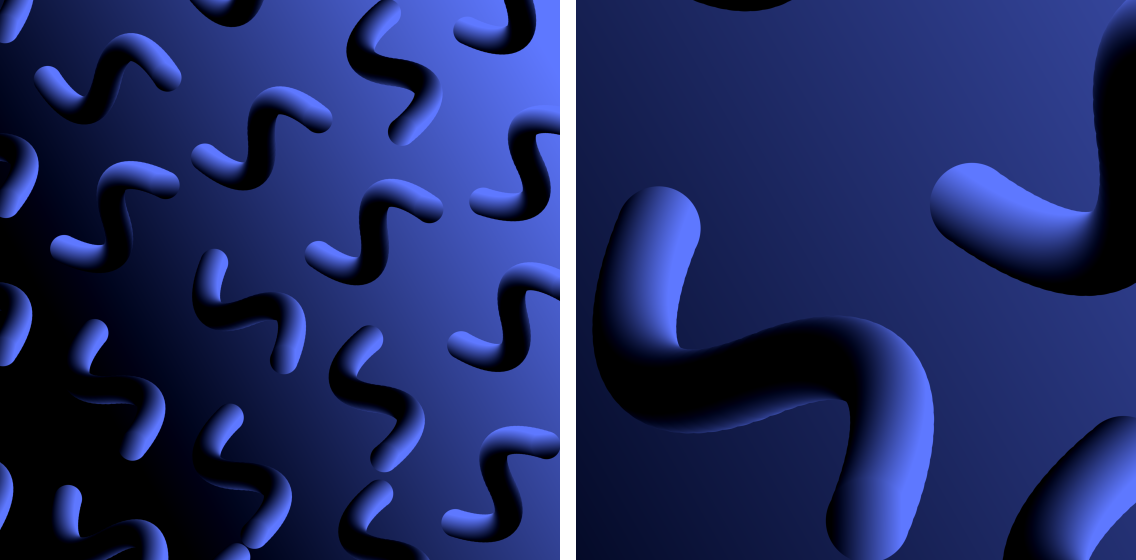
Left: the whole. Right: its middle third, enlarged.
A WebGL 1 fragment shader for this pattern:

```glsl
precision highp float;
// Glossy S-shaped tubes scattered over a diagonal black-to-blue gradient.
// Each tube is a disc with a linear gradient swept along an S curve; the last
// disc to cover a point gives its colour, which makes the soft 3D shading.

uniform vec2 u_resolution;

#define CELL vec2(0.280, 0.245)   // spacing of the staggered lattice
#define LATTICE_ANGLE -0.55
#define JITTER 0.045
#define RADIUS 0.0250             // tube radius
#define REACH 0.165               // bounding radius of one tube
#define STEPS 56                  // discs along the curve
#define LIGHT_DIR vec2(0.35, 0.94)
#define BACK_DIR vec2(0.87, 0.50)
#define BACK_START 0.30           // where the backdrop leaves black

float hash(vec2 p) {
  return fract(sin(dot(p, vec2(127.1, 311.7))) * 43758.5453);
}

mat2 rotation(float a) {
  float c = cos(a), s = sin(a);
  return mat2(c, s, -s, c);
}

// Black through navy to bright blue, for level 0..1
vec3 blueRamp(float level) {
  float b = clamp(level, 0.0, 1.0);
  return max(vec3(0.42, 0.51, 1.0) * b - vec3(0.05, 0.04, 0.0), 0.0);
}

// Point-symmetric S: a cubic Bezier from the centre, mirrored for s < 0
vec2 curveS(float s) {
  float t = abs(s), u = 1.0 - t;
  vec2 q = 3.0 * u * u * t * vec2(-0.003, 0.094)
         + 3.0 * u * t * t * vec2(0.055, 0.073)
         + t * t * t * vec2(0.103, 0.029);
  return s < 0.0 ? -q : q;
}

// Colour and coverage of one tube in its own frame
vec4 tube(vec2 p, float pixel) {
  float rim = RADIUS + pixel;
  float stride = 2.0 / float(STEPS);
  float previous = length(p - curveS(-1.0));
  float nearest = previous;
  float nearestS = -1.0;
  float lastS = -2.0;
  for (int i = 1; i <= STEPS; i++) {
    float s = -1.0 + stride * float(i);
    float d = length(p - curveS(s));
    if (d < nearest) {
      nearest = d;
      nearestS = s;
    }
    // The sweep leaves the point here: find the exact disc
    if (previous < rim && d >= rim) {
      lastS = s - stride * (d - rim) / (d - previous);
    }
    previous = d;
  }
  if (previous < rim) lastS = 1.0;
  if (lastS < -1.5) lastS = nearestS;

  vec2 onDisc = (p - curveS(lastS)) / RADIUS;
  float level = 0.52 + 0.60 * dot(onDisc, LIGHT_DIR);
  float cover = 1.0 - smoothstep(-0.7 * pixel, 0.7 * pixel, nearest - RADIUS);
  return vec4(blueRamp(level), cover);
}

void main() {
  float scale = min(u_resolution.x, u_resolution.y);
  vec2 uv = gl_FragCoord.xy / scale;
  float pixel = 1.0 / scale;

  // Backdrop
  vec3 color = blueRamp(dot(uv, BACK_DIR) - BACK_START);

  // Tubes on a turned, staggered and jittered lattice
  mat2 turn = rotation(LATTICE_ANGLE);
  vec2 grid = uv * turn + CELL * 20.0;
  float baseRow = floor(grid.y / CELL.y);
  for (int j = -1; j <= 1; j++) {
    float row = baseRow + float(j);
    float shift = 0.5 * mod(row, 2.0);
    float baseColumn = floor(grid.x / CELL.x - shift);
    for (int i = -1; i <= 1; i++) {
      vec2 id = vec2(baseColumn + float(i), row);
      vec2 center = (id + vec2(0.5 + shift, 0.5)) * CELL;
      vec2 wobble = vec2(hash(id), hash(id + 17.3)) - 0.5;
      vec2 p = turn * (grid - center) - JITTER * wobble;
      if (length(p) < REACH) {
        // Two families of directions: lying and upright
        float family = hash(id + 41.9) < 0.5 ? 0.12 : -1.40;
        float angle = family + 0.75 * (hash(id + 73.1) - 0.5);
        vec4 body = tube(p * rotation(angle), pixel);
        color = mix(color, body.rgb, body.a);
      }
    }
  }

  gl_FragColor = vec4(color, 1.0);
}
```
